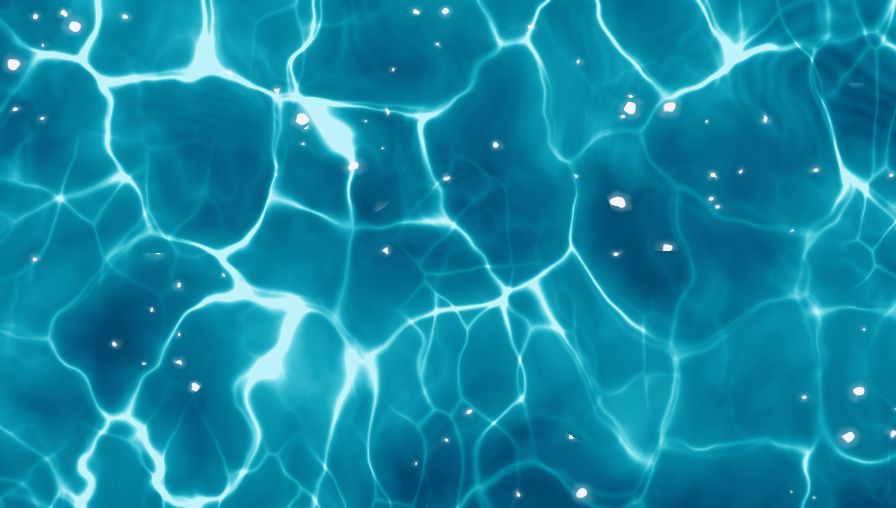
Give the GLSL for this texture, as a WebGL 2 fragment shader.

```glsl
#version 300 es
precision highp float;
// Sunlit pool water: a warped cellular web of bright caustic strands over
// mottled teal depths, with faint membranes, surface ripples and glints.
// Everything is summed into one tone, which a colour ramp turns into water.
uniform vec2 u_resolution;
out vec4 fragColor;

const vec3 WATER[7] = vec3[7](
    vec3(0.00, 0.30, 0.44), vec3(0.01, 0.38, 0.52), vec3(0.01, 0.47, 0.59),
    vec3(0.02, 0.55, 0.66), vec3(0.07, 0.65, 0.74), vec3(0.33, 0.80, 0.87),
    vec3(0.74, 0.95, 0.98));
const vec3 GLINT = vec3(0.97, 0.95, 0.98);

vec2 hash2(vec2 p) {
    vec3 h = fract(p.xyx * vec3(0.1031, 0.1030, 0.0973));
    h += dot(h, h.yzx + 33.33);
    return fract((h.xx + h.yz) * h.zy);
}

vec2 noise2(vec2 p) {
    vec2 i = floor(p), f = fract(p);
    f = f * f * f * (f * (f * 6.0 - 15.0) + 10.0);
    vec2 low = mix(hash2(i), hash2(i + vec2(1, 0)), f.x);
    vec2 high = mix(hash2(i + vec2(0, 1)), hash2(i + vec2(1, 1)), f.x);
    return mix(low, high, f.y);
}

float fbm(vec2 p) {
    float sum = 0.0, gain = 0.533;
    for (int i = 0; i < 4; i++) {
        sum += gain * noise2(p).x;
        p = mat2(1.6, 1.2, -1.2, 1.6) * p + 17.3;
        gain *= 0.5;
    }
    return sum;
}

// Displacement with broad bends, smaller kinks and a fine shiver.
vec2 warp(vec2 p, float seed) {
    return 0.150 * (noise2(p * 3.1 + seed) - 0.5)
         + 0.055 * (noise2(p * 8.3 + seed) - 0.5)
         + 0.014 * (noise2(p * 24.0 + seed) - 0.5);
}

// Gaps from the nearest cell point to the second (x) and third (y).
vec2 cellGaps(vec2 p) {
    vec2 cell = floor(p);
    vec3 near = vec3(9.0);
    for (int y = -1; y <= 1; y++)
    for (int x = -1; x <= 1; x++) {
        vec2 c = cell + vec2(x, y);
        float d = length(c + hash2(c) - p);
        if (d < near.x) near = vec3(d, near.xy);
        else if (d < near.y) near = vec3(near.x, d, near.y);
        else near.z = min(near.z, d);
    }
    return near.yz - near.x;
}

// Bright core, soft halo and swollen junctions of one web.
float strand(vec2 gaps, float width, float strength) {
    float knot = exp(-gaps.y * 9.0);
    float core = exp(-pow(gaps.x / (width * (1.0 + 1.4 * knot)), 1.5));
    float halo = exp(-gaps.x * 8.0);
    return strength * (0.62 * core + 0.22 * halo + 0.25 * knot * halo);
}

float membrane(vec2 p, float sharpness) {
    return pow(1.0 - abs(2.0 * fbm(p) - 1.0), sharpness);
}

// Scattered round glints, one at most per grid cell.
float glints(vec2 p, float density, float blur) {
    vec2 cell = floor(p), pick = hash2(cell + 71.0);
    vec2 q = fract(p) - mix(vec2(0.3), vec2(0.7), hash2(cell + 23.0));
    q += 0.10 * (noise2(p * 6.0) - 0.5);
    float radius = mix(0.04, 0.14, pick.y * pick.y);
    float r = length(q * vec2(0.85, 1.0));
    float spot = 1.0 - smoothstep(radius - blur, radius + blur, r);
    float glow = 0.4 * exp(-r * r / (radius * radius * 3.0));
    return step(pick.x, density) * max(spot, glow * smoothstep(0.3, 0.2, r));
}

vec3 waterColor(float tone) {
    float s = (tone + 0.2) / 0.2;
    vec3 color = WATER[0];
    for (int i = 1; i < 7; i++)
        color = mix(color, WATER[i], clamp(s - float(i - 1), 0.0, 1.0));
    return color;
}

void main() {
    vec2 p = gl_FragCoord.xy / u_resolution.y;
    float px = 1.0 / u_resolution.y;
    vec2 bent = p + warp(p, 4.0);

    // Mottled depths
    float tone = 0.15 + 1.05 * (fbm(bent * 3.6 + 9.0) - 0.5);
    tone += 0.30 * (fbm(bent * vec2(15.0, 11.0) + 31.0) - 0.5);

    // Main web: two strands that split and rejoin
    for (int i = 0; i < 2; i++) {
        float k = float(i);
        vec2 drift = 0.045 * k * (noise2(p * 5.0 + 50.0) - 0.5);
        vec2 gaps = cellGaps((bent + drift) * vec2(4.3, 3.4) + 3.0);
        float lit = smoothstep(0.25, 0.7, noise2(p * 4.2 + 13.0 * k).y);
        tone += strand(gaps, 0.028 + 4.0 * px, mix(0.25, 0.85, lit) * (1.0 - 0.4 * k));
        tone -= 0.06 * smoothstep(0.2, 0.7, gaps.x);
    }

    // Faint fine web and drifting membranes
    float veil = smoothstep(0.35, 0.75, noise2(p * 3.3 + 80.0).x);
    vec2 fine = cellGaps((p + warp(p, 40.0)) * vec2(8.5, 6.5) + 60.0);
    tone += strand(fine, 0.05 + 6.0 * px, 0.45 * veil);
    tone += 0.16 * membrane(bent * vec2(5.5, 3.8) + 21.0, 9.0);

    // Surface ripples, strongest toward the top
    float ripple = sin(75.0 * noise2(bent * 3.0 + 5.0).y + 14.0 * p.y);
    tone += 0.05 * ripple * smoothstep(0.45, 0.95, p.y) * (0.4 + veil);

    // Glints gather in loose groups
    float group = smoothstep(0.45, 0.75, noise2(p * 3.0 + 120.0).x);
    float shine = glints(p * 11.0, 0.03 + 0.22 * group, 11.0 * px);
    shine = max(shine, glints(p * 19.0 + 7.0, 0.01 + 0.13 * group, 19.0 * px));

    fragColor = vec4(mix(waterColor(tone), GLINT, clamp(shine, 0.0, 1.0)), 1.0);
}
```
